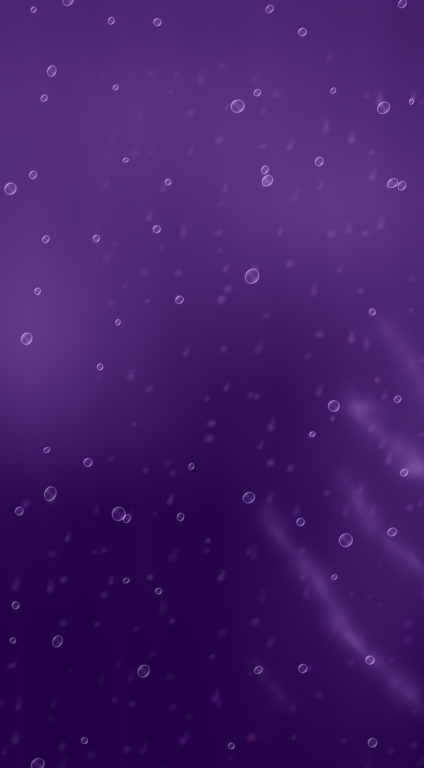
Give the GLSL for this background, as a Shadertoy shader.

```glsl
// Violet underwater backdrop: soft pools of light over deep purple, diagonal
// beams at the lower right, blurred motes and small glassy bubbles.
// Light is summed as one scalar, then coloured; particles use jittered cells.

vec2 hash2(vec2 cell) {
    vec3 h = fract(cell.xyx * vec3(0.1031, 0.1030, 0.0973));
    h += dot(h, h.yzx + 33.33);
    return fract((h.xx + h.yz) * h.zy);
}

mat2 rotation(float a) {
    return mat2(cos(a), sin(a), -sin(a), cos(a));
}

float pool(vec2 p, vec2 centre, vec2 size) {
    vec2 d = (p - centre) / size;
    return exp(-dot(d, d));
}

// Soft segment that fades at both ends, with a narrow core
float beam(vec2 p, vec2 a, vec2 b, float width) {
    vec2 axis = b - a;
    float along = dot(p - a, axis) / dot(axis, axis);
    float side = length(p - a - axis * clamp(along, 0.0, 1.0)) / width;
    float fade = smoothstep(-0.2, 0.25, along) * (1.0 - smoothstep(0.85, 1.25, along));
    float clumps = 0.85 + 0.15 * sin(along * 11.0 + a.x * 40.0) + 0.1 * sin(along * 23.0 + p.x * 60.0);
    return (0.6 * exp(-side * side) + 0.4 * exp(-5.0 * side * side)) * fade * clumps;
}

// Blurred specks, drawn as one or two overlapping blobs per cell
float motes(vec2 p, float size, float seed) {
    vec2 cell = floor(p / size);
    vec2 h = hash2(cell + seed);
    vec2 k = hash2(cell + seed + 71.0);
    vec2 d = p - (cell + 0.2 + 0.6 * h) * size;
    d = rotation(-0.3 - k.x) * d;
    float r = mix(0.0032, 0.0058, k.y);
    float blob = exp(-pow(length(d * vec2(0.9, 1.15)) / r, 3.0));
    blob += 0.6 * exp(-pow(length(d - vec2(r * 1.6, r * 0.4)) / (r * 0.8), 2.0)) * step(0.5, k.x);
    return blob * mix(0.35, 1.0, h.y) * step(0.25, fract(k.x * 7.3 + h.x));
}

// Glassy ellipses leaning right: thin rim, lit crescents and a diagonal glint
float bubbles(vec2 p, float size, float seed, float rMin, float rMax, float density) {
    vec2 cell = floor(p / size);
    vec2 h = hash2(cell + seed);
    vec2 k = hash2(cell + seed + 37.0);
    float r = mix(rMin, rMax, k.x);
    float pixel = 1.0 / iResolution.y;
    vec2 d = p - (cell + 0.18 + 0.64 * h) * size;
    vec2 e = rotation(-0.4 - k.y) * d * vec2(1.0, 1.0 + 0.35 * h.x);
    float radius = length(e);
    float inside = 1.0 - smoothstep(r - pixel, r + pixel, radius);
    float rim = exp(-pow((radius - r) / max(0.0010, 0.55 * pixel), 2.0));
    float facing = dot(d, vec2(-0.75, 0.66)) / max(length(d), 0.0001);
    float crescent = inside * smoothstep(0.3, 1.0, radius / r) * facing * facing;
    float glint = inside * exp(-pow(dot(d, vec2(0.75, 0.66)) / (r * 0.3), 2.0));
    float light = rim * (0.26 + 0.24 * abs(facing)) + 0.22 * crescent + 0.12 * glint + 0.06 * inside;
    return light * step(fract(h.x * 5.7 + k.y), density);
}

void mainImage(out vec4 fragColor, in vec2 fragCoord) {
    vec2 uv = fragCoord / iResolution.xy;
    vec2 p = vec2(uv.x * 0.551, uv.y);

    // Water: bright above, deep below, with large pools of light
    float light = 0.02 + 0.53 * smoothstep(0.15, 0.82, uv.y + 0.02 * sin(uv.x * 7.0));
    light -= 0.07 * smoothstep(0.88, 1.0, uv.y);
    light += 0.31 * pool(uv, vec2(0.04, 0.55), vec2(0.23, 0.14));
    light += 0.16 * pool(uv, vec2(0.76, 0.72), vec2(0.22, 0.09));
    light += 0.07 * pool(uv, vec2(0.42, 0.84), vec2(0.40, 0.10));
    light -= 0.09 * pool(uv, vec2(0.62, 0.49), vec2(0.22, 0.08));
    light -= 0.08 * pool(uv, vec2(0.30, 0.34), vec2(0.40, 0.07));
    light -= 0.09 * pool(uv, vec2(1.0, 0.93), vec2(0.16, 0.14));

    // Faint hanging ripples
    float sway = sin(uv.y * 9.0 + uv.x * 4.0);
    float ripple = sin(uv.x * 24.0 + sway) + 0.6 * sin(uv.x * 53.0 - sway * 1.7 + uv.y * 5.0);
    light += 0.009 * ripple;

    // Haze and slanted beams on the right
    light += 0.21 * pool(uv, vec2(1.0, 0.37), vec2(0.30, 0.19));
    light += 0.16 * pool(uv, vec2(0.86, 0.18), vec2(0.26, 0.15));
    vec2 bent = p + 0.004 * vec2(sin(p.y * 45.0), sin(p.x * 55.0));
    bent += 0.0018 * vec2(sin(p.y * 130.0 + p.x * 50.0), sin(p.x * 150.0));
    light += 0.40 * beam(bent, vec2(0.345, 0.340), vec2(0.455, 0.170), 0.019);
    light += 0.38 * beam(bent, vec2(0.445, 0.190), vec2(0.545, 0.075), 0.019);
    light += 0.30 * beam(bent, vec2(0.440, 0.380), vec2(0.550, 0.245), 0.020);
    light += 0.34 * beam(bent, vec2(0.450, 0.490), vec2(0.550, 0.380), 0.024);
    light += 0.22 * beam(bent, vec2(0.495, 0.590), vec2(0.560, 0.470), 0.022);
    light += 0.16 * beam(bent, vec2(0.330, 0.140), vec2(0.370, 0.080), 0.013);
    light += 0.34 * pool(p, vec2(0.540, 0.388), vec2(0.020, 0.011));
    light += 0.18 * pool(p, vec2(0.470, 0.470), vec2(0.018, 0.010));

    vec3 deep = vec3(0.13, 0.0, 0.27);
    vec3 lilac = vec3(0.47, 0.31, 0.62);
    vec3 color = mix(deep, lilac, clamp(light, 0.0, 1.15));

    // Motes thin out toward the upper left
    float spread = mix(1.0, smoothstep(0.12, 0.45, uv.x), smoothstep(0.25, 0.45, uv.y));
    spread *= 1.0 - smoothstep(0.87, 0.96, uv.y);
    float specks = motes(p, 0.052, 3.0) + 0.8 * motes(p + 0.021, 0.067, 19.0);
    vec3 speckColor = mix(vec3(0.38, 0.15, 0.53), vec3(0.53, 0.36, 0.67), smoothstep(0.1, 0.5, uv.y));
    color = mix(color, speckColor, clamp(specks * spread * 0.48, 0.0, 0.6));

    // Many small bubbles and a few larger ones
    float glass = bubbles(p, 0.092, 8.0, 0.0034, 0.0060, 0.72);
    glass += bubbles(p + vec2(0.03, 0.05), 0.145, 43.0, 0.0068, 0.0100, 0.55);
    color += vec3(0.58, 0.52, 0.60) * min(glass, 1.0);

    fragColor = vec4(color, 1.0);
}
```
